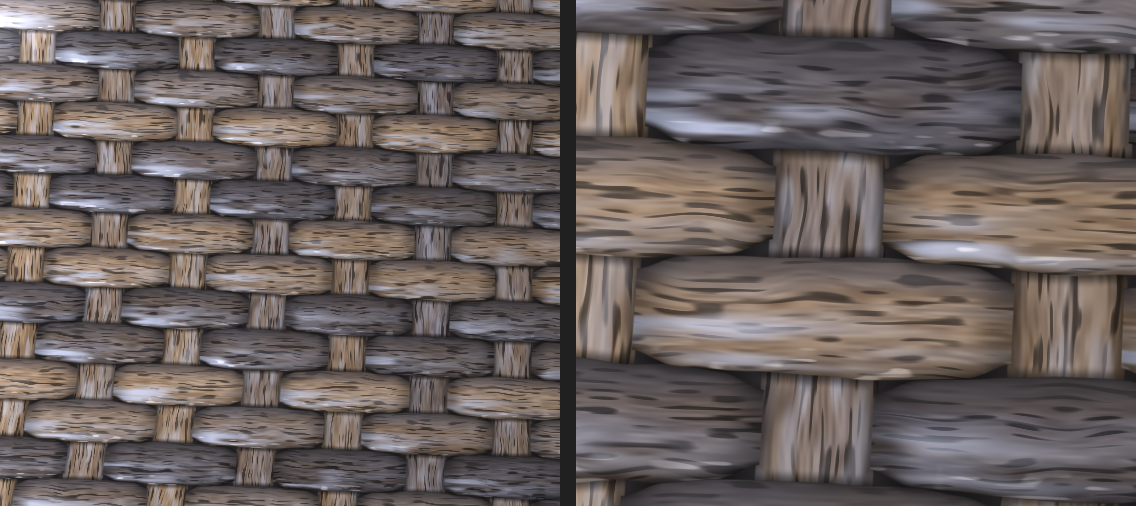
Left, the full canvas; right, a detail of the centre.
Reproduce this texture procedurally as a WebGL 1 fragment shader.

```glsl
precision highp float;
uniform vec2 u_resolution;

float hash(vec2 p) {
  vec3 q = fract(p.xyx * 0.1031);
  q += dot(q, q.yzx + 33.33);
  return fract((q.x + q.y) * q.z);
}

float noise(vec2 p) {
  vec2 i = floor(p), f = fract(p);
  f = f * f * (3.0 - 2.0 * f);
  return mix(mix(hash(i), hash(i + vec2(1.0, 0.0)), f.x),
             mix(hash(i + vec2(0.0, 1.0)), hash(i + 1.0), f.x), f.y);
}

// Streaked fibre: g.x runs along the grain, g.y across it
vec3 wood(vec2 g, float grey) {
  g.y += 0.09 * noise(g * vec2(4.0, 3.0));
  float coarse = noise(g * vec2(2.0, 7.0));
  float fine = noise(g * vec2(9.0, 32.0) + 7.0);
  float grain = 0.5 * coarse + 0.5 * fine;
  vec3 honey = mix(vec3(0.43, 0.34, 0.27), vec3(0.76, 0.66, 0.56), grain);
  vec3 ash = mix(vec3(0.25, 0.24, 0.28), vec3(0.56, 0.54, 0.59), grain);
  vec3 col = mix(honey, ash, clamp(grey + 0.5 * (coarse - 0.5), 0.0, 1.0));
  float crack = smoothstep(0.6, 0.85, noise(g * vec2(6.0, 27.0) + 41.0));
  return col * (1.0 - 0.5 * crack);
}

// Upright stake with its shaded sides and the shadow of the strands around it
vec3 stake(vec2 w, float k, float light) {
  float side = (w.x - k) / 0.24;
  float open = abs(mod(w.y - k, 2.0) - 1.0);
  float grey = clamp(0.15 + 0.35 * mod(k, 2.0) + 0.08 * (k - 3.0), 0.0, 0.9);
  vec2 g = vec2(w.y * 0.47, w.x * 2.14) + 9.0 * hash(vec2(k, 5.0));
  vec3 col = wood(g, grey);
  float sheen = smoothstep(0.5, 0.85, noise(g * vec2(4.0, 8.0) + 3.0));
  col = mix(col, vec3(0.74, 0.76, 0.85), 0.4 * sheen * light);
  col *= 0.62 + 0.4 * sqrt(max(0.0, 1.0 - side * side));
  return col * (1.0 - 0.5 * smoothstep(0.36, 0.54, open));
}

// Bowed strand: t is -1 at its upper edge and 1 at its lower edge
vec3 strand(vec2 w, vec2 id, float t, float light) {
  float along = w.x - id.x;
  float vary = hash(id + 20.0);
  float rowTone = 0.5 + 0.5 * cos(6.2832 * (id.y - 1.0) / 3.7);
  float grey = clamp(0.05 + 0.75 * rowTone + 0.25 * (vary - 0.5), 0.0, 1.0);
  vec2 g = vec2(along, w.y - id.y) + 30.0 * vec2(vary, hash(id + 50.0));
  vec3 col = wood(g, grey) * (1.04 - 0.26 * rowTone);

  // Dull upper flank and rounded section
  float upper = 1.0 - smoothstep(-0.85, -0.2, t);
  col = mix(col, vec3(0.38, 0.36, 0.39) * (1.05 - 0.2 * rowTone), 0.55 * upper);
  col *= 0.5 + 0.55 * sqrt(max(0.0, 1.0 - t * t));

  // Broken bluish gloss on the lower flank, strongest to the left
  float band = smoothstep(-0.3, 0.45, t) * (1.0 - smoothstep(0.78, 1.0, t));
  float patchy = smoothstep(0.2, 0.75, noise(g * vec2(3.0, 10.0) + 11.0));
  float left = 1.0 - smoothstep(-0.7, 0.5, along);
  float gloss = band * patchy * (0.18 + 0.72 * left) * light;
  col = mix(col, vec3(0.78, 0.81, 0.92), min(gloss, 0.85));
  float glint = smoothstep(0.7, 0.9, noise(g * vec2(8.0, 20.0) + 70.0));
  col += 0.22 * glint * smoothstep(0.4, 0.8, t) * light;
  return col * (1.0 - 0.32 * smoothstep(0.52, 0.8, abs(along)));
}

void main() {
  vec2 p = gl_FragCoord.xy / u_resolution;
  p.y = 1.0 - p.y;

  // Weave coordinates: stakes lean and spread downwards, rows slope and widen
  float q = p.y - 0.022 - 0.044 * p.x;
  float bend = p.y * p.y;
  vec2 w = vec2((p.x - 0.068 + 0.082 * bend) / (0.142 + 0.0122 * bend),
                q / (0.0684 + 0.0057 * q));
  float aa = 14.0 / u_resolution.y;
  float light = 1.2 - 0.5 * p.x;

  // Dark gaps, then stakes
  vec3 col = vec3(0.19, 0.18, 0.19);
  float k = floor(w.x + 0.5);
  float inside = (0.24 - abs(w.x - k)) * 2.14;
  col = mix(col, stake(w, k, light), smoothstep(-aa, aa, inside));

  // Strands crossing over every second stake, alternating by row
  for (int i = 0; i < 2; i++) {
    for (int j = 0; j < 2; j++) {
      vec2 id = floor(w) + vec2(float(i), float(j));
      if (mod(id.x + id.y, 2.0) > 0.5) continue;
      vec2 d = w - id;
      float reach = abs(d.x);
      float halfHeight = 0.535 - 0.15 * reach * reach
        - 0.1 * smoothstep(0.6, 0.78, reach)
        + 0.04 * (noise(vec2(w.x * 5.0, id.y * 7.0)) - 0.5);
      float edge = min(halfHeight - abs(d.y), (0.775 - reach) * 2.14);
      col *= 1.0 - 0.3 * smoothstep(-0.12, 0.0, edge);
      vec3 cane = strand(w, id, clamp(d.y / halfHeight, -1.0, 1.0), light);
      col = mix(col, cane, smoothstep(-aa, aa, edge));
    }
  }

  // Window light from the upper left
  col *= 1.14 - 0.24 * p.x;
  col += vec3(0.22, 0.23, 0.26) * (1.0 - smoothstep(0.0, 0.22, length(p)));
  gl_FragColor = vec4(clamp(col, 0.0, 1.0), 1.0);
}
```
